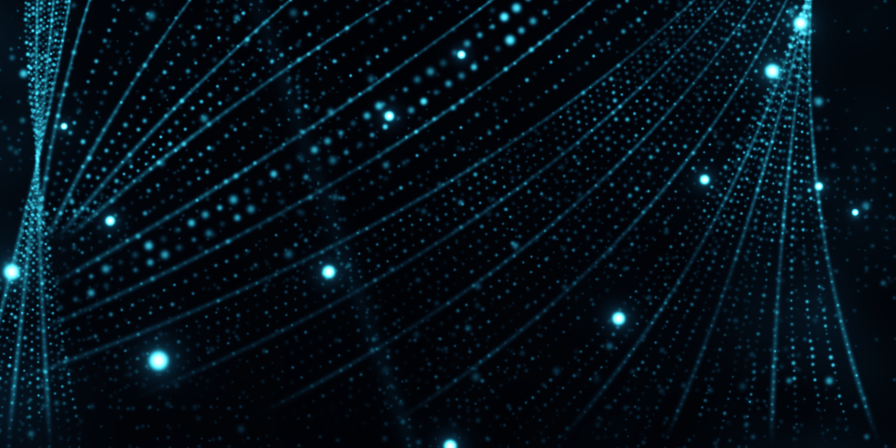
Reproduce this background procedurally as a Shadertoy shader.

```glsl
const vec3 ABSORB = vec3(0.18, 1.0, 1.1);   // energy to cyan response
const vec3 NIGHT = vec3(0.003, 0.005, 0.018);
const float BLUE_LIFT = 0.045;
const float LINE_GAIN = 0.38;
const float DOT_GAIN = 1.6;
const float DUST_GAIN = 0.27;
const float HAZE_GAIN = 0.07;
const float STAR_CORE = 16.0;
const float STAR_GLOW = 0.6;

// Bright stars: position and radius
const vec3 STARS[14] = vec3[14](
    vec3(0.026, 0.393, 0.010), vec3(0.354, 0.195, 0.012),
    vec3(0.734, 0.393, 0.008), vec3(1.381, 0.289, 0.008),
    vec3(1.724, 0.841, 0.009), vec3(1.787, 0.948, 0.009),
    vec3(0.246, 0.507, 0.006), vec3(0.143, 0.718, 0.004),
    vec3(0.869, 0.741, 0.006), vec3(1.030, 0.878, 0.005),
    vec3(1.909, 0.526, 0.004), vec3(1.828, 0.584, 0.005),
    vec3(1.005, 0.004, 0.008), vec3(1.573, 0.599, 0.006));

struct Curve { vec2 a, b, c; };

float hash(vec2 p) {
    vec3 q = fract(p.xyx * vec3(0.1031, 0.1030, 0.0973));
    q += dot(q, q.yzx + 33.33);
    return fract((q.x + q.y) * q.z);
}

float gradientDot(vec2 cell, vec2 offset) {
    float angle = 6.2832 * hash(cell);
    return dot(vec2(cos(angle), sin(angle)), offset);
}

float gradientNoise(vec2 p) {
    vec2 i = floor(p), f = fract(p);
    vec2 w = f * f * f * (f * (f * 6.0 - 15.0) + 10.0);
    vec2 e = vec2(1.0, 0.0);
    return mix(mix(gradientDot(i, f), gradientDot(i + e, f - e), w.x),
               mix(gradientDot(i + e.yx, f - e.yx), gradientDot(i + 1.0, f - 1.0), w.x), w.y);
}

// Gaussian spot, never narrower than about a pixel
float spot(float d2, float radius) {
    float pixel = 0.5 / iResolution.y;
    return exp(-d2 / (radius * radius + pixel * pixel));
}

// Family of beaded Bezier curves, each rising steadily in y; the last is left out
float sheet(vec2 p, Curve first, Curve last, int count, int solidEvery,
            float size, float spacing, float fade, float swell) {
    float energy = 0.0;
    for (int i = 0; i < count; i++) {
        float u = float(i) / float(count);
        vec2 a = mix(first.a, last.a, u);
        vec2 c = mix(first.c, last.c, u);
        vec2 lift = mix(first.b, last.b, u) - a;
        vec2 bend = c - a - 2.0 * lift;
        float rise = p.y - a.y;
        float t = rise / (lift.y + sqrt(max(lift.y * lift.y + bend.y * rise, 1e-5)));
        if (t < 0.0) continue;

        // Offset across the curve, then the nearest parameter on it
        vec2 tangent = 2.0 * (lift + t * bend);
        float speed = length(tangent);
        float dx = p.x - a.x - t * (2.0 * lift.x + t * bend.x);
        float across = dx * tangent.y / speed;
        if (abs(across) > 0.04) continue;
        t += dx * tangent.x / (speed * speed);

        // Beads along the curve
        float bulge = 1.0 + swell * exp(-pow((u - 0.5) * 9.0, 2.0));
        float steps = length(c - a) / (spacing * mix(1.0, bulge, 0.6));
        float s = t * steps + hash(vec2(float(i), spacing * 900.0));
        vec2 id = vec2(floor(s), float(i) + 40.0 * float(count));
        float along = (fract(s) - 0.5) * speed / steps;
        float shift = (hash(id + 7.0) - 0.5) * size;
        float radius = size * bulge * mix(0.6, 1.1, hash(id));
        float d2 = along * along + (across + shift) * (across + shift);
        float light = DOT_GAIN * bulge * mix(0.12, 1.0, pow(hash(id + 19.0), 2.0)) * spot(d2, radius);

        // Some curves also carry a thread, softer at its start
        if (i % solidEvery == 0) light += LINE_GAIN * spot(across * across, mix(0.006, 0.0028, t));
        energy += light * smoothstep(0.0, 0.15, t) * (1.0 - fade * t);
    }
    return energy;
}

// One random soft particle per grid cell
float dust(vec2 p, float cells, float size, float density) {
    vec2 id = floor(p * cells);
    vec2 center = vec2(hash(id + 3.0), hash(id + 51.0)) * 0.5 + 0.25;
    vec2 d = (fract(p * cells) - center) / cells;
    float radius = size * mix(0.5, 1.0, hash(id + 87.0));
    return step(hash(id + 130.0), density) * mix(0.25, 1.0, hash(id + 11.0)) * spot(dot(d, d), radius);
}

void mainImage(out vec4 fragColor, in vec2 fragCoord) {
    vec2 p = fragCoord / iResolution.y;
    p.x *= 2.0 * iResolution.y / iResolution.x;

    // Key curves bounding the sheets, from left to right
    Curve fan = Curve(vec2(0.08, 0.45), vec2(0.11, 0.72), vec2(0.20, 1.0));
    Curve upper = Curve(vec2(0.14, 0.46), vec2(0.443, 0.727), vec2(0.872, 1.0));
    Curve middle = Curve(vec2(0.0, 0.14), vec2(0.99, 0.48), vec2(1.55, 1.0));
    Curve lower = Curve(vec2(0.99, 0.0), vec2(1.563, 0.40), vec2(1.797, 1.0));
    Curve edge = Curve(vec2(1.966, 0.0), vec2(1.785, 0.48), vec2(1.81, 1.0));
    Curve waistLeft = Curve(vec2(-0.08, 0.0), vec2(0.09, 0.61), vec2(0.156, 1.0));
    Curve waistRight = Curve(vec2(0.21, -0.02), vec2(0.065, 0.61), vec2(0.047, 1.0));

    // Light falls off toward the bottom centre
    float sides = exp(-p.x * 6.0) + exp(-abs(p.x - 1.83) * 5.0);
    float light = 0.2 + 0.6 * smoothstep(0.15, 0.95, p.y) + 0.75 * sides;
    light *= 1.0 + 0.9 * gradientNoise(p * 4.0);

    float energy = sheet(p, fan, upper, 9, 3, 0.0042, 0.024, 0.0, 0.0);
    energy += sheet(p, upper, middle, 9, 3, 0.0042, 0.024, 0.0, 1.0);
    energy += sheet(p, middle, lower, 18, 5, 0.0038, 0.022, 0.4, 0.0);
    energy += sheet(p, edge, lower, 16, 4, 0.0036, 0.018, 0.5, 0.0);
    energy += sheet(p, waistLeft, waistRight, 12, 4, 0.0034, 0.016, 0.2, 0.0);
    energy *= light;

    // Dust in drifts, denser along a slanted streak
    float streak = exp(-pow((p.x - 0.92 + 0.35 * p.y) * 45.0, 2.0));
    float density = 0.3 + 0.7 * gradientNoise(p * 3.0 + 8.0) + 0.4 * streak;
    float grains = dust(p, 26.0, 0.006, density * 0.8) + dust(p + 4.3, 45.0, 0.0042, density);
    energy += DUST_GAIN * grains * (0.5 + 0.5 * light + 0.6 * streak);
    energy += 1.2 * dust(p + 2.7, 10.0, 0.009, 0.2) * light + 0.035 * streak;

    // Haze around the bright sides
    energy += 0.004 + HAZE_GAIN * sides * (0.6 + gradientNoise(p * 5.0 + 20.0));

    for (int i = 0; i < STARS.length(); i++) {
        vec2 d = p - STARS[i].xy;
        float radius = STARS[i].z;
        energy += STAR_CORE * spot(dot(d, d), radius) + STAR_GLOW * exp(-length(d) / (radius * 1.8));
    }

    vec3 color = NIGHT + 1.0 - exp(-energy * ABSORB);
    color.b += BLUE_LIFT * (1.0 - exp(-energy * 12.0));
    fragColor = vec4(color, 1.0);
}
```
